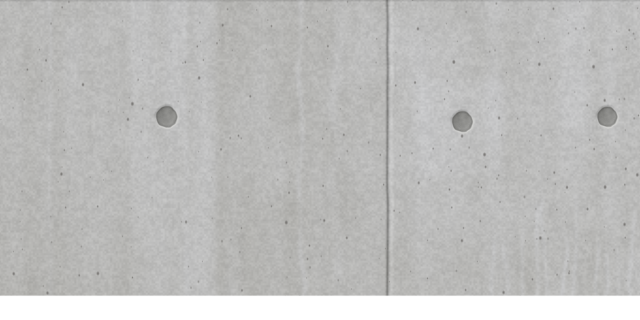
A WebGL 1 fragment shader for this texture:

```glsl
precision highp float;

uniform vec2 u_resolution;

const vec3 WARM_GREY = vec3(0.675, 0.672, 0.655);
const vec3 COOL_GREY = vec3(0.775, 0.777, 0.782);
const vec3 PORE_GREY = vec3(0.43, 0.42, 0.41);
const vec3 HOLE_GREY = vec3(0.56, 0.56, 0.55);
const vec3 RIM_GREY = vec3(0.83, 0.83, 0.82);
const float WALL_BASE = 0.076;
const float SEAM_X = 1.211;

float hash(vec2 p) {
  vec3 q = fract(p.xyx * vec3(0.1031, 0.1030, 0.0973));
  q += dot(q, q.yzx + 33.33);
  return fract((q.x + q.y) * q.z);
}

float noise(vec2 p) {
  vec2 cell = floor(p);
  vec2 f = fract(p);
  f = f * f * (3.0 - 2.0 * f);
  float low = mix(hash(cell), hash(cell + vec2(1.0, 0.0)), f.x);
  float high = mix(hash(cell + vec2(0.0, 1.0)), hash(cell + 1.0), f.x);
  return mix(low, high, f.y);
}

float fbm(vec2 p) {
  float sum = 0.0;
  float weight = 0.5;
  for (int i = 0; i < 4; i++) {
    sum += weight * noise(p);
    p = p * 2.03 + 17.0;
    weight *= 0.5;
  }
  return sum;
}

float band(float x, float start, float end, float soft) {
  return smoothstep(start - soft, start + soft, x)
       - smoothstep(end - soft, end + soft, x);
}

// Wavering vertical mark around a centre line
float streak(vec2 p, float x, float width, float sway) {
  float d = p.x - x - sway * (noise(vec2(x * 91.0, p.y * 9.0)) - 0.5);
  return exp(-d * d / (width * width));
}

// Broad casting bands and pale patches
float wallTone(vec2 p) {
  float rightPanel = step(SEAM_X, p.x);
  float tone = 0.46 + 0.16 * rightPanel;
  tone += 0.27 * band(p.x, 0.405, 0.68, 0.015);
  tone += 0.08 * band(p.x, 0.15, 0.40, 0.02);
  tone += 0.20 * band(p.x, 1.10, 1.20, 0.04);
  tone += 0.20 * band(p.x, 1.30, 1.58, 0.03) * band(p.y, 0.45, 0.75, 0.03);
  tone += 0.12 * smoothstep(1.5, 1.9, p.x) * smoothstep(0.2, 0.7, p.y);
  tone -= 0.16 * (1.0 - smoothstep(0.08, 0.55, p.y));
  tone += 0.25 * (noise(vec2(p.x * 22.0, p.y * 1.3)) - 0.5);
  return tone + 0.45 * (fbm(p * vec2(9.0, 6.0)) - 0.47);
}

// Long pale runs and short drips near the base
float paleRuns(vec2 p) {
  float runs = 0.28 * streak(p, 0.94, 0.009, 0.03);
  runs += 0.28 * streak(p, 1.045, 0.022, 0.05);
  runs += 0.14 * streak(p, 0.155, 0.006, 0.01);
  runs += 0.14 * streak(p, 0.58, 0.008, 0.01);
  for (int i = 0; i < 11; i++) {
    float id = float(i);
    float x = 1.52 + 0.045 * id + 0.03 * hash(vec2(id, 4.0));
    float top = 0.25 + 0.2 * hash(vec2(id, 8.0));
    float fade = 1.0 - smoothstep(top - 0.08, top, p.y);
    runs += 0.27 * fade * streak(p, x, 0.007, 0.035);
  }
  return runs * (0.5 + noise(p * vec2(30.0, 12.0)));
}

float pores(vec2 p, float size, float density, float pixel) {
  vec2 cell = floor(p / size);
  vec2 jitter = vec2(hash(cell + 11.0), hash(cell + 37.0));
  vec2 d = p - (cell + 0.2 + 0.6 * jitter) * size;
  float radius = size * mix(0.025, 0.075, pow(hash(cell + 71.0), 3.0));
  float dist = length(d * vec2(1.0, 0.75)) - radius;
  float shown = step(hash(cell + 53.0), density);
  return shown * (1.0 - smoothstep(-pixel, pixel, dist));
}

// Recessed round hole with an upper shadow and a lit lower rim
vec3 tieHole(vec3 color, vec2 d, float radius, float pixel) {
  float dist = length(d) + 0.003 * (noise(d * 90.0 + 40.0) - 0.5);
  float facing = dot(d, vec2(0.5, -0.866)) / radius;
  float rim = exp(-pow((dist - radius * 1.08) / 0.004, 2.0));
  color = mix(color, RIM_GREY, 0.8 * rim * smoothstep(-0.4, 0.8, facing));
  color -= 0.09 * rim * smoothstep(0.2, 1.0, -facing);
  vec3 inside = HOLE_GREY + 0.06 * facing + 0.1 * (fbm(d * 70.0 + 9.0) - 0.47);
  inside -= 0.09 * smoothstep(0.7, 1.0, dist / radius);
  return mix(color, inside, 1.0 - smoothstep(-pixel, pixel, dist - radius));
}

void main() {
  vec2 p = gl_FragCoord.xy / u_resolution.y;
  float pixel = 1.0 / u_resolution.y;

  // Stained concrete with fine grain
  vec3 color = mix(WARM_GREY, COOL_GREY, clamp(wallTone(p) + paleRuns(p), 0.0, 1.1));
  color += 0.05 * (noise(p * 170.0) - 0.5) + 0.035 * (noise(p * 75.0) - 0.5);

  // Air pores in two sizes
  float density = mix(0.13, 0.24, step(SEAM_X, p.x));
  float pits = max(pores(p, 0.055, density, pixel), 0.7 * pores(p + 3.7, 0.031, 0.10, pixel));
  color = mix(color, PORE_GREY, 0.8 * pits);

  // Panel joint and dark top edge
  float seamOffset = p.x - SEAM_X - 0.003 * (noise(vec2(2.0, p.y * 14.0)) - 0.5);
  color -= 0.20 * exp(-pow(seamOffset / 0.0045, 2.0));
  color += 0.04 * exp(-pow((seamOffset - 0.013) / 0.006, 2.0));
  color -= 0.08 * smoothstep(0.992, 1.0, p.y);

  for (int i = 0; i < 3; i++) {
    float id = float(i);
    vec2 center = vec2(0.521 + 1.1595 * id - 0.2355 * id * id, 0.635 - 0.015 * mod(id, 2.0));
    color = tieHole(color, p - center, 0.033 - 0.001 * id, pixel);
  }

  // White strip below the wall
  float wall = smoothstep(WALL_BASE - pixel, WALL_BASE + pixel, p.y);
  gl_FragColor = vec4(mix(vec3(1.0), color, wall), 1.0);
}
```
